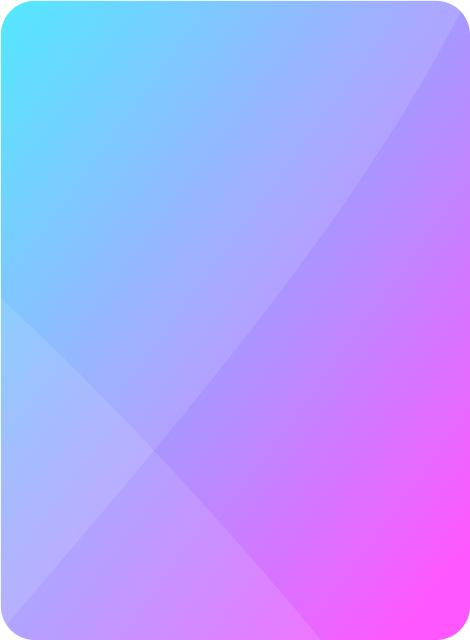
This background is drawn by a WebGL 1 fragment shader. Its source:

```glsl
precision highp float;
uniform vec2 u_resolution;

// Signed distance to a box with rounded corners
float roundedBox(vec2 p, vec2 halfSize, float radius) {
  vec2 q = abs(p) - halfSize + radius;
  return length(max(q, 0.0)) + min(max(q.x, q.y), 0.0) - radius;
}

// Smooth coverage of the region where the distance is negative
float coverage(float dist, float pixel) {
  return clamp(0.5 - dist / pixel, 0.0, 1.0);
}

void main() {
  // The canvas width is one unit
  float pixel = 1.0 / u_resolution.x;
  vec2 p = gl_FragCoord.xy * pixel;
  float height = u_resolution.y * pixel;

  // Diagonal gradient from the top left to the bottom right
  float along = (p.x + 1.0 - p.y / height) * 0.5;
  vec3 cyan = vec3(0.24, 0.90, 1.0);
  vec3 magenta = vec3(1.0, 0.34, 1.0);
  vec3 color = mix(cyan, magenta, clamp(along / 0.93, 0.0, 1.0));

  // Pale sheet left of the rising curve
  float rise = p.y - 0.041;
  float risingEdge = 0.021 + rise * (0.855 - 0.0685 * rise * rise);
  float upperSheet = coverage((p.x - risingEdge) * 0.77, pixel);
  color = mix(color, vec3(1.0), 0.11 * upperSheet);

  // Pale sheet below the falling curve
  float fallingEdge = 0.729 - p.x * (0.928 + 0.205 * p.x);
  float lowerSheet = coverage((p.y - fallingEdge) * 0.69, pixel);
  color = mix(color, vec3(1.0), 0.11 * lowerSheet);

  // Rounded card on white, with a thin margin at the left and top
  vec2 cardMin = vec2(0.0018, 0.0);
  vec2 cardMax = vec2(1.0, height - 0.0018);
  float card = roundedBox(p - (cardMin + cardMax) * 0.5, (cardMax - cardMin) * 0.5, 0.072);
  color = mix(vec3(1.0), color, coverage(card, pixel));

  gl_FragColor = vec4(color, 1.0);
}
```
